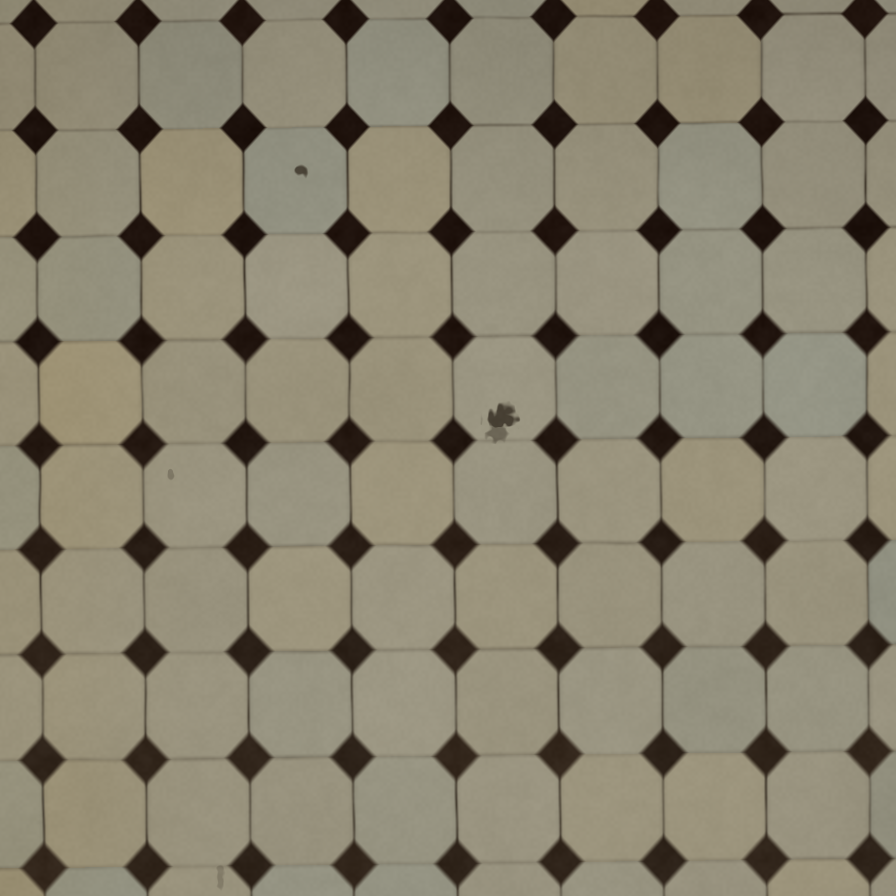
Give the GLSL for this pattern, as a three.js fragment shader.

```glsl
// Worn floor of pale octagonal tiles with small dark diamond insets and thin grout lines.
varying vec2 vUv;

const vec2 ORIGIN = vec2(0.0495, 0.0313);      // lowest left diamond
const vec2 PITCH = vec2(0.1152, 0.1179);       // spacing across and up
const vec2 SKEW = vec2(-0.0014, 0.0013);       // drift per row and per column
const float FAN = 0.00008;                     // columns spread towards the top
const float ROW_SWAY = 0.025;                  // uneven row spacing
const vec2 DIAMOND_HALF = vec2(0.219, 0.228);  // in cells
const float GROUT_V = 0.010;                   // half widths, in cells
const float GROUT_H = 0.012;
const vec3 TILE = vec3(0.603, 0.580, 0.502);
const vec3 WARM = vec3(0.018, 0.002, -0.028);
const vec3 COOL = vec3(-0.022, 0.002, 0.018);
const vec3 DARK_TOP = vec3(0.115, 0.068, 0.045);
const vec3 DARK_LOW = vec3(0.185, 0.140, 0.100);
const vec3 GROUT = vec3(0.270, 0.235, 0.185);
const vec3 DIRT = vec3(0.240, 0.210, 0.165);

float hash(vec2 p) {
  vec3 q = fract(vec3(p.xyx) * 0.1031);
  q += dot(q, q.yzx + 33.33);
  return fract((q.x + q.y) * q.z);
}

float noise(vec2 p) {
  vec2 i = floor(p);
  vec2 f = fract(p);
  f = f * f * (3.0 - 2.0 * f);
  return mix(mix(hash(i), hash(i + vec2(1.0, 0.0)), f.x),
             mix(hash(i + vec2(0.0, 1.0)), hash(i + 1.0), f.x), f.y);
}

// Canvas position to lattice position; diamonds sit on whole numbers.
vec2 lattice(vec2 uv) {
  vec2 p = uv - ORIGIN;
  float row = p.y / PITCH.y;
  float col = (p.x - SKEW.x * row) / (PITCH.x + FAN * row);
  row -= SKEW.y * col / PITCH.y;
  return vec2(col, row - ROW_SWAY * sin(row * 0.785));
}

float band(float d, float halfWidth, float soft) {
  return 1.0 - smoothstep(halfWidth - soft, halfWidth + soft, abs(d));
}

// Ragged spot of dirt.
float stain(vec2 uv, vec2 centre, vec2 radius) {
  float d = length((uv - centre) / radius);
  d += 0.9 * (noise(uv * 190.0) - 0.5);
  return 1.0 - smoothstep(0.6, 1.15, d);
}

void main() {
  vec2 g = lattice(vUv);
  vec2 tile = floor(g) + 20.0;
  vec2 node = floor(g + 0.5);
  vec2 local = g - node;

  // Focus is crisp at the top and softest across the middle
  float blur = mix(0.030, 0.018, smoothstep(0.60, 0.85, vUv.y));

  // Tile tint, uneven glaze and gentle shading
  float tint = hash(tile * 1.7) * 2.0 - 1.0;
  vec3 color = TILE + mix(COOL, WARM, tint * 0.5 + 0.5) * abs(tint);
  color += 0.014 * (hash(tile + 7.3) - 0.5);
  color += 0.020 * (noise(vUv * 9.0) - 0.5) + 0.012 * (noise(vUv * 60.0) - 0.5);
  color += WARM * 0.6 * (1.0 - smoothstep(0.0, 0.25, vUv.x));
  color *= 1.0 - 0.05 * smoothstep(0.65, 1.0, vUv.y);
  color *= 1.0 - 0.04 * smoothstep(0.30, 0.75, length(vUv - vec2(0.55, 0.45)));

  // Upright joints are dark and thin; level joints fainter, stronger at top right
  float wearV = hash(vec2(node.x, floor(g.y)) + 31.0);
  float wearH = hash(vec2(floor(g.x), node.y) + 57.0);
  float patchy = 0.75 + 0.5 * noise(g * 5.0 + 40.0);
  float wobble = 0.012 * (noise(g * 3.0 + 80.0) - 0.5);
  float crisp = smoothstep(0.68, 0.92, vUv.y);
  float corner = crisp * smoothstep(0.45, 0.85, vUv.x);
  float jointV = band(local.x + wobble, GROUT_V, 0.016) * (0.50 + 0.40 * wearV);
  float jointH = band(local.y + wobble, GROUT_H, blur);
  jointH *= 0.20 + 0.18 * wearH + 0.35 * corner * wearH;
  color = mix(color, GROUT, clamp(max(jointV, jointH) * patchy, 0.0, 1.0));
  color *= 1.0 - 0.05 * band(local.x, 0.03, 0.03);

  // Diamond insets, slightly uneven in size and place
  vec2 jitter = 0.012 * (vec2(hash(node + 11.0), hash(node + 23.0)) - 0.5);
  vec2 q = abs(local + jitter) / DIAMOND_HALF;
  float size = 1.0 + 0.06 * (hash(node + 43.0) - 0.5);
  float edge = (q.x + q.y - size) * 0.158;
  float inset = 1.0 - smoothstep(-blur, blur, edge);
  vec3 dark = mix(DARK_LOW, DARK_TOP, smoothstep(0.15, 0.70, vUv.y));
  dark *= 0.92 + 0.16 * hash(node + 71.0);
  dark += 0.025 * (noise(g * 9.0 + 15.0) - 0.5);
  color = mix(color, dark, inset);

  // Stray dirt: one clot with a smear below it, and a few specks
  float dirt = 0.90 * stain(vUv, vec2(0.560, 0.534), vec2(0.018, 0.013));
  dirt = max(dirt, 0.50 * stain(vUv, vec2(0.556, 0.518), vec2(0.012, 0.010)));
  dirt = max(dirt, 0.85 * stain(vUv, vec2(0.336, 0.809), vec2(0.0075)));
  dirt = max(dirt, 0.30 * stain(vUv, vec2(0.191, 0.470), vec2(0.004, 0.008)));
  dirt = max(dirt, 0.25 * stain(vUv, vec2(0.246, 0.022), vec2(0.004, 0.012)));
  color = mix(color, DIRT, dirt);

  // Fine grain
  color += 0.014 * (noise(vUv * 256.0) - 0.5);
  gl_FragColor = vec4(color, 1.0);
}
```
